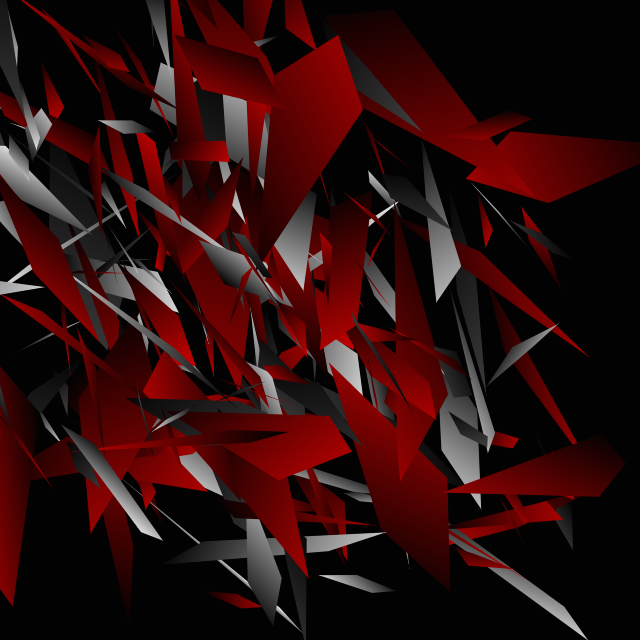
A three.js fragment shader for this background:

```glsl
// Scattered pile of sharp red, charcoal and silver shards on black.
// Each shard is a convex four-sided blade from hashed values, shaded by
// a linear ramp from black to its own colour and painted over the last.

varying vec2 vUv;

const int SHARD_COUNT = 230;
const float EDGE = 0.001;
const vec3 BLACK = vec3(0.012, 0.006, 0.006);

// Four random values from one seed, without sine.
vec4 hash4(float seed) {
  vec4 p = fract(vec4(seed) * vec4(0.1031, 0.1030, 0.0973, 0.1099));
  p += dot(p, p.wzxy + 33.33);
  return fract((p.xxyz + p.yzzw) * p.zywx);
}

vec2 direction(float angle) {
  return vec2(cos(angle), sin(angle));
}

// Signed distance to the line a-b, positive on its left side.
float lineDistance(vec2 p, vec2 a, vec2 b) {
  vec2 e = normalize(b - a);
  return dot(p - a, vec2(-e.y, e.x));
}

// Blade with tips at x = -size and x = size, one corner above and one below.
float bladeDistance(vec2 p, float size, vec2 top, vec2 bottom) {
  vec2 tip = vec2(size, 0.0);
  float upper = max(lineDistance(p, -tip, top), lineDistance(p, top, tip));
  float lower = max(lineDistance(p, tip, bottom), lineDistance(p, bottom, -tip));
  return max(upper, lower);
}

// Denser toward the left centre, falling from upper left to lower right.
vec2 shardCentre(vec4 h) {
  vec2 spread = (h.xy + h.zw - 1.0) * vec2(0.64, 0.58);
  return vec2(0.37, 0.51) + spread - vec2(0.0, 0.3 * spread.x);
}

// Mostly steep diagonals, the rest at any angle.
float shardAngle(float pick, float turn) {
  return pick < 0.6 ? -1.05 + 1.0 * (turn - 0.5) : 3.1416 * turn;
}

vec3 shardColour(float pick, float tone) {
  if (pick < 0.51) return vec3(mix(0.6, 0.78, tone), 0.005, 0.005);
  if (pick < 0.70) return vec3(mix(0.18, 0.3, tone)) * vec3(1.0, 0.98, 0.98);
  return vec3(mix(0.72, 0.94, tone));
}

vec3 paintShard(vec3 under, vec2 uv, float id) {
  vec4 place = hash4(id + 1.7);
  vec4 form = hash4(id + 311.3);
  vec4 corner = hash4(id + 647.9);
  vec4 paint = hash4(id + 983.1);

  float size = mix(0.04, 0.22, form.x * form.x);
  vec2 offset = uv - shardCentre(place);
  if (dot(offset, offset) > size * size * 1.1) return under;

  // Local frame, with x along the blade.
  vec2 axis = direction(shardAngle(form.y, form.z));
  vec2 side = vec2(-axis.y, axis.x);
  vec2 p = vec2(dot(offset, axis), dot(offset, side));

  // Some blades have one flat side and become triangles.
  float width = size * mix(0.03, 0.5, pow(form.w, 1.5));
  float flatten = corner.z < 0.35 ? 0.05 : mix(0.6, 1.2, corner.w);
  vec2 slide = (corner.xy - 0.5) * 1.7 * size;
  vec2 top = vec2(slide.x, width);
  vec2 bottom = vec2(slide.y, -width * flatten);
  float d = bladeDistance(p, size, top, bottom);

  // Ramp across the blade, usually brighter toward the lower right.
  vec2 light = direction(-0.9 + 4.4 * (paint.z - 0.5));
  float reach = abs(dot(light, axis)) * size + abs(dot(light, side)) * width;
  float ramp = clamp(0.5 + 0.55 * dot(offset, light) / reach, 0.0, 1.0);
  vec3 colour = mix(BLACK, shardColour(paint.x, paint.y), ramp);

  return mix(colour, under, smoothstep(-EDGE, EDGE, d));
}

void main() {
  vec3 colour = BLACK;
  for (int i = 0; i < SHARD_COUNT; i++) {
    colour = paintShard(colour, vUv, float(i));
  }
  gl_FragColor = vec4(colour, 1.0);
}
```
